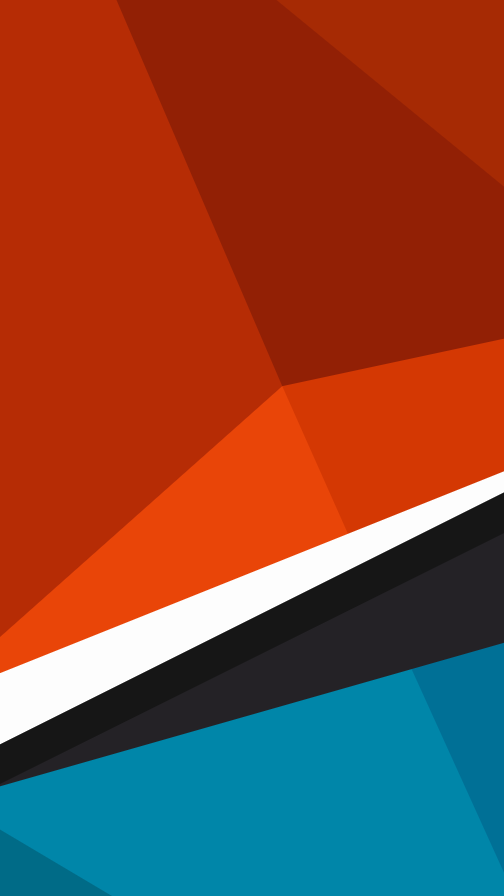
A Shadertoy shader for this background:

```glsl
// Smooth coverage of the half plane to the right of the line from a to b
float rightOf(vec2 p, vec2 a, vec2 b) {
    vec2 along = normalize(b - a);
    float dist = dot(p - a, vec2(along.y, -along.x));
    float pixel = length(vec2(dFdx(dist), dFdy(dist)));
    return clamp(0.5 + dist / pixel, 0.0, 1.0);
}

// Coverage below a line spanning the canvas, given its height at both sides
float below(vec2 p, float leftHeight, float rightHeight, float width) {
    return rightOf(p, vec2(0.0, leftHeight), vec2(width, rightHeight));
}

// Red folded planes meeting at the apex
vec3 redFacets(vec2 p, vec2 apex, float width) {
    const vec3 red    = vec3(0.714, 0.173, 0.020);
    const vec3 maroon = vec3(0.573, 0.125, 0.020);
    const vec3 rust   = vec3(0.650, 0.165, 0.015);
    const vec3 orange = vec3(0.914, 0.271, 0.031);
    const vec3 ember  = vec3(0.831, 0.220, 0.012);

    vec3 upper = mix(red, maroon, rightOf(p, apex, vec2(0.130, 1.0)));
    upper = mix(upper, rust, rightOf(p, vec2(width, 0.7917), vec2(0.3086, 1.0)));

    vec3 lower = mix(orange, ember, rightOf(p, vec2(0.388, 0.405), apex));
    float leftFold = rightOf(p, vec2(0.0, 0.289), apex);
    float rightFold = rightOf(p, apex, vec2(width, 0.622));
    return mix(upper, lower, min(leftFold, rightFold));
}

// Blue base with two darker corners
vec3 blueFacets(vec2 p, float width) {
    const vec3 blue = vec3(0.0, 0.525, 0.663);
    const vec3 deep = vec3(0.0, 0.440, 0.590);
    const vec3 teal = vec3(0.0, 0.420, 0.530);

    vec3 color = mix(blue, deep, rightOf(p, vec2(width, 0.026), vec2(0.4596, 0.2526)));
    return mix(color, teal, rightOf(p, vec2(0.0, 0.0742), vec2(0.125, 0.0)));
}

void mainImage(out vec4 fragColor, in vec2 fragCoord) {
    const float width = 0.5625;
    const vec2 apex = vec2(0.315, 0.569);
    const vec3 white    = vec3(0.992);
    const vec3 black    = vec3(0.086);
    const vec3 charcoal = vec3(0.141, 0.133, 0.149);

    vec2 p = fragCoord / iResolution.xy * vec2(width, 1.0);

    // Diagonal bands layered from top to bottom
    vec3 color = redFacets(p, apex, width);
    color = mix(color, white, below(p, 0.2487, 0.4740, width));
    color = mix(color, black, below(p, 0.1693, 0.4505, width));
    color = mix(color, charcoal, below(p, 0.1250, 0.4050, width));
    color = mix(color, blueFacets(p, width), below(p, 0.1224, 0.2826, width));

    fragColor = vec4(color, 1.0);
}
```
